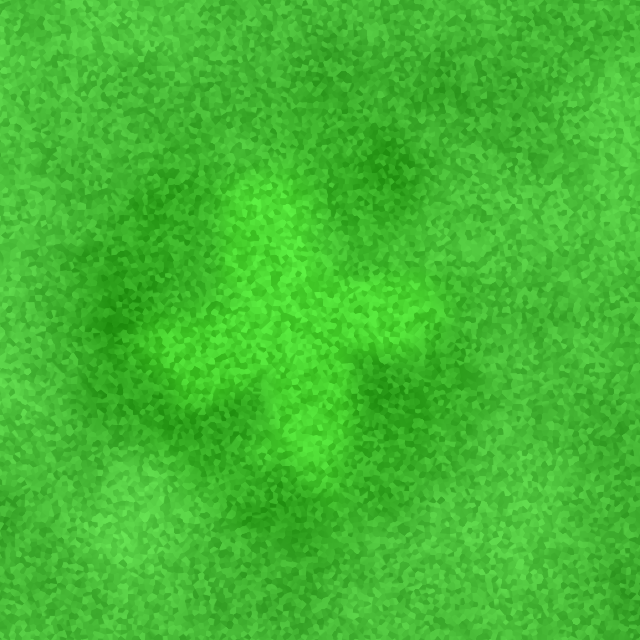
This texture is drawn by a Shadertoy shader. Its source:

```glsl
#define GRAIN_CELLS 125.0
#define GRAIN_CONTRAST 1.05
#define CLOUD_SCALE 5.0
#define CLOUD_CONTRAST 1.6
#define GLOW_CENTER vec2(0.455, 0.49)
#define ARM_TILT 0.18
#define SHADE_GREEN vec3(0.22, 0.65, 0.16)
#define LIGHT_GREEN vec3(0.34, 0.81, 0.27)
#define GLOW_SHADE vec3(0.23, 0.75, 0.13)
#define GLOW_LIGHT vec3(0.35, 0.93, 0.25)
#define HALO_TINT vec3(-0.03, 0.0, -0.04)

float hash(vec2 p) {
    vec3 q = fract(p.xyx * 0.1031);
    q += dot(q, q.yzx + 33.33);
    return fract((q.x + q.y) * q.z);
}

float valueNoise(vec2 p) {
    vec2 cell = floor(p);
    vec2 f = fract(p);
    f = f * f * (3.0 - 2.0 * f);
    float low = mix(hash(cell), hash(cell + vec2(1, 0)), f.x);
    float high = mix(hash(cell + vec2(0, 1)), hash(cell + vec2(1, 1)), f.x);
    return mix(low, high, f.y);
}

float fbm(vec2 p) {
    float sum = 0.0;
    float amplitude = 0.5;
    for (int i = 0; i < 4; i++) {
        sum += amplitude * valueNoise(p);
        p = mat2(1.6, 1.2, -1.2, 1.6) * p + 7.3;
        amplitude *= 0.5;
    }
    return sum / 0.9375;
}

// Softly bordered irregular cells, each with a random tone
float grain(vec2 p) {
    vec2 cell = floor(p);
    float tone = 0.0;
    float total = 0.0;
    for (int y = -1; y <= 1; y++) {
        for (int x = -1; x <= 1; x++) {
            vec2 id = cell + vec2(x, y);
            vec2 site = id + vec2(hash(id + 17.0), hash(id + 59.0));
            vec2 offset = site - p;
            float weight = exp(-14.0 * dot(offset, offset));
            tone += weight * hash(id + 101.0);
            total += weight;
        }
    }
    return tone / total;
}

void mainImage(out vec4 fragColor, in vec2 fragCoord) {
    vec2 uv = fragCoord / iResolution.xy;

    // Broad clouds and fine grain
    float cloud = fbm(uv * CLOUD_SCALE + 23.0) - 0.5;
    float speckle = grain(uv * GRAIN_CELLS) - 0.5;

    // Four-armed glow with a wavering outline
    vec2 warp = vec2(fbm(uv * 6.0 + 3.0), fbm(uv * 6.0 + 41.0)) - 0.5;
    vec2 p = uv - GLOW_CENTER + 0.12 * warp;
    float radius = length(p);
    float arms = cos(4.0 * (atan(p.y, p.x) - ARM_TILT));
    float reach = 0.175 + 0.065 * arms;
    float glow = 1.0 - smoothstep(-0.07, 0.06, radius - reach);
    float halo = 1.0 - smoothstep(0.2, 0.42, radius + 0.25 * cloud);

    // Dim ring around the glow
    float ring = halo * (1.0 - glow);
    float tone = 0.5 + CLOUD_CONTRAST * cloud * (1.0 - 0.5 * glow)
               + GRAIN_CONTRAST * speckle - 0.2 * ring;

    vec3 field = mix(SHADE_GREEN, LIGHT_GREEN, tone) + HALO_TINT * halo;
    vec3 bright = mix(GLOW_SHADE, GLOW_LIGHT, tone);
    fragColor = vec4(clamp(mix(field, bright, glow), 0.0, 1.0), 1.0);
}
```
